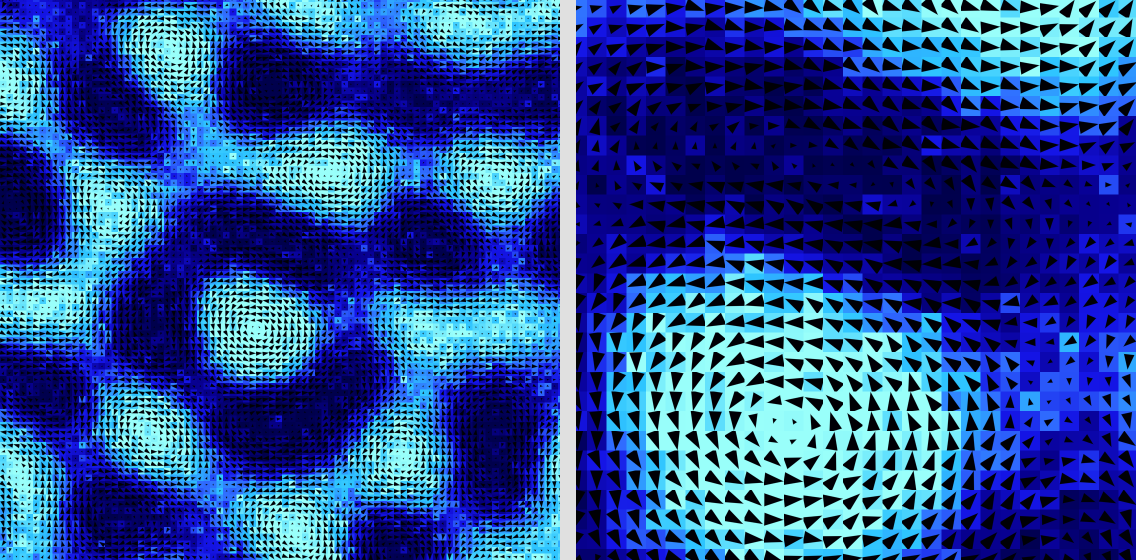
Left, the full canvas; right, a detail of the centre.
Write a Shadertoy shader that draws this background.

```glsl
// Grid of square cells tinted by a winding wave field, each with a black wedge along the flow.

const float TAU = 6.2831853;
const float CELLS = 85.3333;   // cells across the canvas height
const int WAVES = 9;           // plane waves summed into the field
const float BANDS = 3.9;       // mean bright bands per canvas height

// Sine-free hash of a 2D point to 0..1
float hash(vec2 p) {
    vec3 q = fract(p.xyx * 0.1031);
    q += dot(q, q.yzx + 33.33);
    return fract((q.x + q.y) * q.z);
}

// Random plane waves of similar length: x = height, yz = scaled gradient
vec3 waveField(vec2 p, float bands) {
    vec3 sum = vec3(0.0);
    for (int i = 0; i < WAVES; i++) {
        float id = float(i);
        float spread = (id + hash(vec2(id, 3.7))) / float(WAVES) - 0.5;
        float angle = TAU * (0.25 + 0.43 * spread);
        float stretch = mix(0.8, 1.12, hash(vec2(id, 17.3)));
        vec2 dir = stretch * vec2(cos(angle), sin(angle));
        float phase = TAU * (bands * dot(dir, p) + hash(vec2(id, 41.9)));
        sum += vec3(cos(phase), -sin(phase) * dir);
    }
    return sum / sqrt(0.5 * float(WAVES));
}

// Navy to blue to pale cyan
vec3 palette(float t) {
    vec3 c = mix(vec3(0.0, 0.0, 0.30), vec3(0.03, 0.0, 0.57), smoothstep(0.0, 0.24, t));
    c = mix(c, vec3(0.08, 0.08, 0.90), smoothstep(0.22, 0.42, t));
    c = mix(c, vec3(0.19, 0.43, 1.0), smoothstep(0.42, 0.58, t));
    c = mix(c, vec3(0.18, 0.77, 1.0), smoothstep(0.56, 0.75, t));
    return mix(c, vec3(0.60, 1.0, 0.98), smoothstep(0.75, 0.96, t));
}

// Distance to an isosceles wedge centred at the origin, tip towards +x
float wedge(vec2 p, float len, float halfBase) {
    vec2 normal = normalize(vec2(halfBase, len));
    float side = dot(vec2(p.x - 0.5 * len, abs(p.y)), normal);
    return max(side, -p.x - 0.5 * len);
}

// Colour at p in cell units; pixel is the pixel width in the same units
vec3 cellColor(vec2 p, float pixel) {
    vec2 id = floor(p);
    vec2 local = p - id - 0.5;
    vec3 field = waveField((id + 0.5) / CELLS, BANDS);

    // Tint with grain and a few brighter outliers
    float grain = hash(id + 5.3) + hash(id + 71.7) - 1.0;
    float outlier = step(0.94, hash(id + 131.1));
    float tone = 0.5 + 0.5 * tanh(0.85 * field.x) + 0.17 * grain + 0.20 * outlier;
    vec3 color = palette(clamp(tone, 0.0, 1.0));

    // Wedge runs along the contours and grows with the slope
    float slope = length(field.yz);
    float size = smoothstep(0.05, 0.95, slope + 0.15 * grain);
    vec2 flow = vec2(field.z, -field.y) / max(slope, 0.001);
    float turn = 0.7 * (hash(id + 211.9) - 0.5);
    flow = mat2(cos(turn), sin(turn), -sin(turn), cos(turn)) * flow;
    vec2 q = vec2(dot(local, flow), dot(local, vec2(-flow.y, flow.x)));
    float d = wedge(q, mix(0.20, 0.98, size), mix(0.09, 0.33, size));
    float cover = 1.0 - smoothstep(-0.4 * pixel, 0.4 * pixel, d);
    return mix(color, vec3(0.0, 0.0, 0.02), cover);
}

void mainImage(out vec4 fragColor, in vec2 fragCoord) {
    float pixel = CELLS / iResolution.y;
    vec3 color = vec3(0.0);
    // Four samples per pixel smooth the cell borders
    for (int i = 0; i < 4; i++) {
        vec2 offset = 0.5 * vec2(i % 2, i / 2) - 0.25;
        color += cellColor((fragCoord + offset) * pixel, pixel);
    }
    fragColor = vec4(0.25 * color, 1.0);
}
```
